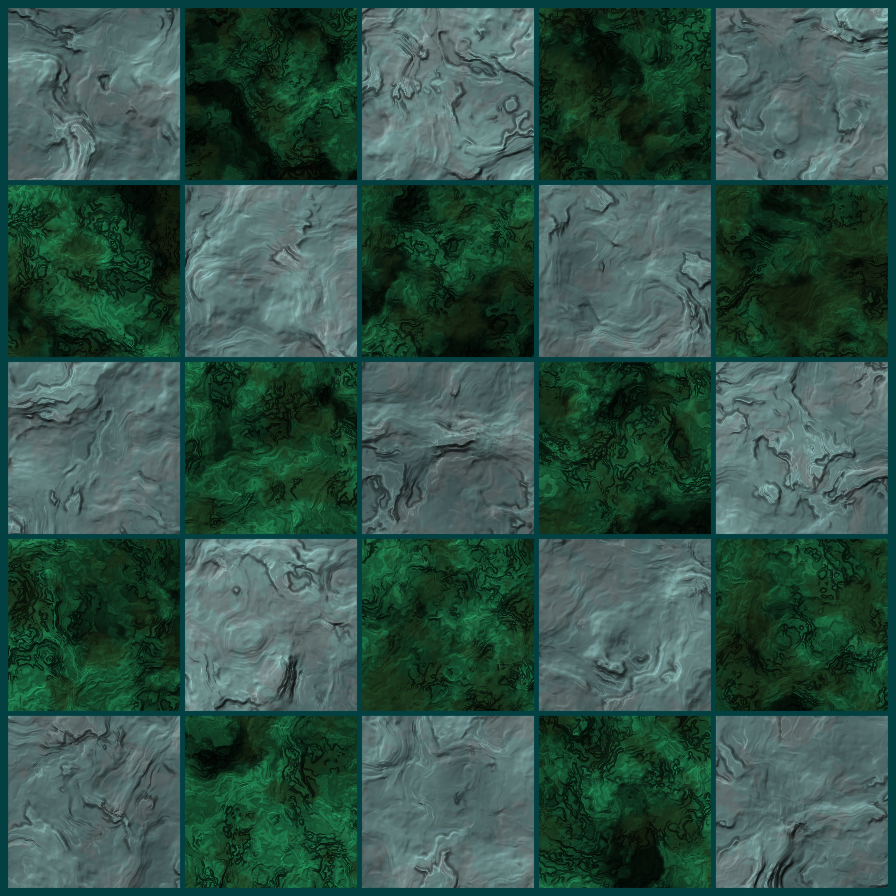
Reproduce this pattern procedurally as a Shadertoy shader.

```glsl
// A five by five checkerboard of grey slate and green malachite tiles in teal grout.
// Each tile samples its own region of domain-warped noise; the noise gradient
// gives the raised lighting and keeps creases and mineral veins evenly thin.

const float TILES = 5.0;
const float MARGIN = 0.00625;      // outer grout, in canvas units
const float TILE_HALF = 0.486;     // half tile width, in cell units
const vec2 LIGHT_DIR = vec2(-0.6, 0.8);
const vec3 GROUT = vec3(0.01, 0.25, 0.26);

float hash12(vec2 p) {
    vec3 q = fract(p.xyx * 0.1031);
    q += dot(q, q.yzx + 33.33);
    return fract((q.x + q.y) * q.z);
}

float valueNoise(vec2 p) {
    vec2 i = floor(p), f = p - i;
    f = f * f * f * (f * (f * 6.0 - 15.0) + 10.0);
    vec2 e = vec2(0.0, 1.0);
    return mix(mix(hash12(i), hash12(i + e.yx), f.x),
               mix(hash12(i + e.xy), hash12(i + e.yy), f.x), f.y);
}

float fbm(vec2 p, float gain) {
    float sum = 0.0, total = 0.0, amp = 1.0;
    for (int i = 0; i < 5; i++) {
        sum += amp * valueNoise(p);
        total += amp;
        amp *= gain;
        p = mat2(1.6, 1.2, -1.2, 1.6) * p + 7.3;
    }
    return sum / total;
}

float warpedNoise(vec2 p, float warp, float gain) {
    vec2 bend = vec2(fbm(p + 3.1, gain), fbm(p + 17.7, gain)) - 0.5;
    return fbm(p + warp * bend, gain);
}

// Returns the height in x and its gradient in yz.
vec3 heightField(vec2 p, float warp, float gain) {
    const float STEP = 0.012;
    float h = warpedNoise(p, warp, gain);
    float hx = warpedNoise(p + vec2(STEP, 0.0), warp, gain);
    float hy = warpedNoise(p + vec2(0.0, STEP), warp, gain);
    return vec3(h, (vec2(hx, hy) - h) / STEP);
}

// Signed distance to the nearest of evenly spaced height contours.
float contourDistance(vec3 field, float levels) {
    return (fract(field.x * levels) - 0.5) / (levels * max(length(field.yz), 0.15));
}

float softLine(float d, float width) {
    return exp(-d * d / (width * width));
}

float relief(vec3 field, float strength) {
    return clamp(-dot(field.yz, LIGHT_DIR) * strength, -0.4, 0.4);
}

vec3 slate(vec2 local, vec2 seed, float tone) {
    vec2 p = local * 2.3 + seed;
    vec3 field = heightField(p, 2.2, 0.44);
    float cloud = fbm(p * 1.3 + 41.0, 0.5);
    vec3 col = mix(vec3(0.27, 0.36, 0.36), vec3(0.41, 0.54, 0.53),
                   smoothstep(0.25, 0.75, 0.5 * (cloud + field.x)));

    // Rusty threads and patches
    float rust = smoothstep(0.48, 0.68, warpedNoise(p * 2.2 + 9.0, 2.0, 0.55));
    col = mix(col, vec3(0.40, 0.41, 0.41), 0.5 * rust);

    // Broken creases with a lit lip
    float d = contourDistance(field, 5.0);
    float broken = smoothstep(0.45, 0.65, fbm(p * 1.7 + 23.0, 0.5));
    float crease = 0.28 * softLine(d - 0.04, 0.035) - 0.5 * softLine(d, 0.03);
    float shade = 1.0 + relief(field, 0.16) + broken * crease;
    return col * shade * mix(0.91, 1.08, tone);
}

vec3 malachite(vec2 local, vec2 seed, float tone) {
    vec2 p = local * 2.8 + seed;
    vec3 field = heightField(p, 2.8, 0.52);
    float cloud = fbm(p * 0.8 + 31.0, 0.5);
    float level = 0.55 * field.x + 0.45 * cloud + 0.1 * (tone - 0.5);
    vec3 col = mix(vec3(0.015, 0.055, 0.03), vec3(0.07, 0.26, 0.15),
                   smoothstep(0.30, 0.48, level));
    col = mix(col, vec3(0.10, 0.41, 0.25), smoothstep(0.46, 0.66, level));

    // Concentric mineral bands and occasional pale rims
    col *= 1.0 + 0.16 * cos(field.x * 75.0);
    float rim = softLine(field.x - 0.57, 0.018) * smoothstep(0.44, 0.60, cloud);
    col = mix(col, vec3(0.18, 0.46, 0.28), 0.5 * rim);

    // Earthy stains
    float stain = smoothstep(0.48, 0.68, fbm(p * 1.6 + 57.0, 0.55));
    col = mix(col, vec3(0.12, 0.18, 0.08), 0.55 * stain);

    // Fine black veins
    float vein = softLine(contourDistance(field, 11.0), 0.022);
    float broken = smoothstep(0.38, 0.60, fbm(p * 2.1 + 11.0, 0.5));
    return col * (1.0 + relief(field, 0.10)) * (1.0 - 0.7 * vein * broken);
}

void mainImage(out vec4 fragColor, in vec2 fragCoord) {
    float pitch = (1.0 - 2.0 * MARGIN) / TILES;
    vec2 cell = (fragCoord / iResolution.xy - MARGIN) / pitch;
    vec2 id = clamp(floor(cell), 0.0, TILES - 1.0);
    vec2 local = cell - id - 0.5;

    // Independent stone for every tile
    vec2 seed = 60.0 * vec2(hash12(id + 4.7), hash12(id + 28.3)) + id * 13.0;
    float tone = hash12(id + 71.9);
    bool isSlate = mod(id.x + id.y, 2.0) < 0.5;
    vec3 stone = isSlate ? slate(local, seed, tone) : malachite(local, seed, tone);

    // Square tile edge, smoothed over about one pixel
    float edge = max(abs(local.x), abs(local.y)) - TILE_HALF;
    float soft = 0.7 / (iResolution.y * pitch);
    fragColor = vec4(mix(stone, GROUT, smoothstep(-soft, soft, edge)), 1.0);
}
```
